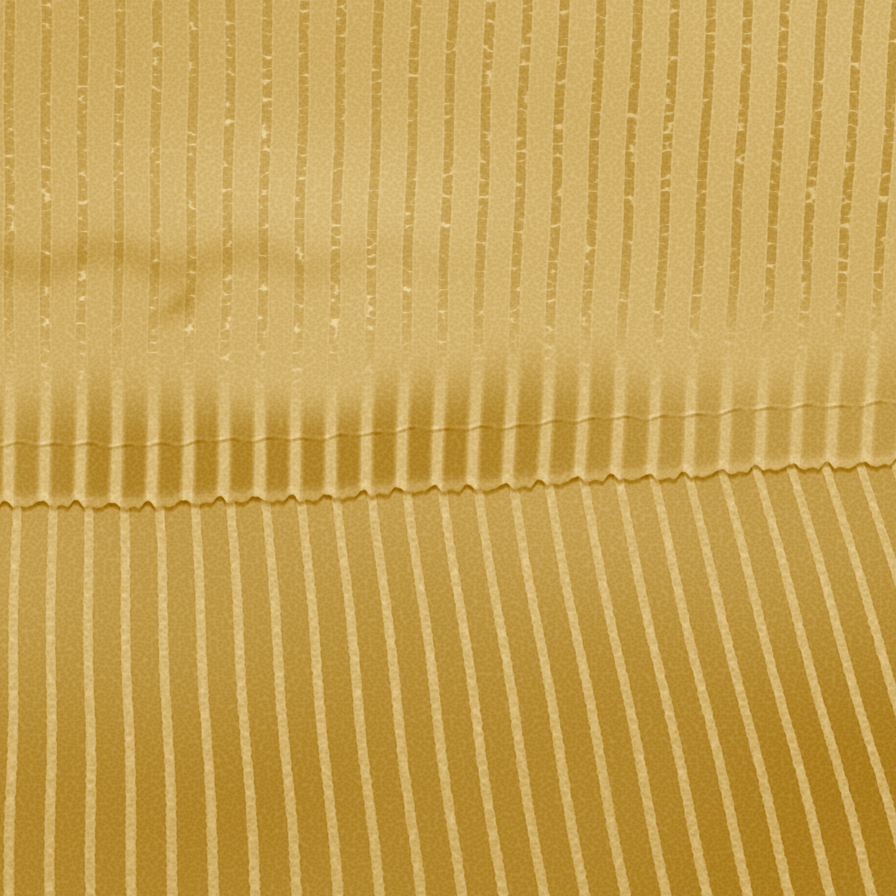
This texture is drawn by a three.js fragment shader. Its source:

```glsl
varying vec2 vUv;

vec2 hash2(vec2 p) {
  return fract(sin(vec2(dot(p, vec2(127.1, 311.7)), dot(p, vec2(269.5, 183.3)))) * 4375.85);
}

// Distance to the nearest scattered cell point
float cellular(vec2 p) {
  vec2 cell = floor(p), f = fract(p);
  float nearest = 2.0;
  for (int j = -1; j <= 1; j++) {
    for (int i = -1; i <= 1; i++) {
      vec2 o = vec2(float(i), float(j));
      nearest = min(nearest, length(o + hash2(cell + o) - f));
    }
  }
  return nearest;
}

float waves(vec2 p) {
  return (sin(p.x + 1.7 * sin(p.y * 0.8)) + 0.6 * sin(p.y * 1.9 + p.x * 0.7)
    + 0.4 * sin(p.x * 2.7 - p.y * 1.3 + 2.0)) * 0.5;
}

float blob(vec2 p, vec2 center, vec2 size) {
  vec2 d = (p - center) / size;
  return exp(-dot(d, d));
}

// Distance from the nearest stripe centre, in stripe periods
float stripeDistance(float u) {
  return abs(fract(u + 0.5) - 0.5);
}

vec3 goldRamp(float tone) {
  return mix(vec3(0.66, 0.48, 0.10), vec3(0.90, 0.80, 0.57), tone);
}

// Light satin panel, gathered into dark pleats above the hem
float upperPanel(vec2 p, float u, float height, float crimp) {
  float d = stripeDistance(u);
  float id = floor(u);
  float rnd = hash2(vec2(id, 4.0)).x;
  float groove = 1.0 - smoothstep(0.10, 0.16, d + 0.03 * (crimp - 0.5));

  float satin = 0.70 + 0.04 * waves(p * vec2(7.0, 9.0));
  satin -= 0.12 * blob(p, vec2(0.0, 1.0), vec2(0.4, 0.25));
  satin += 0.10 * blob(p, vec2(0.35, 0.79), vec2(0.25, 0.07));
  satin -= 0.22 * blob(p + vec2(0.0, 0.01 * sin(p.x * 40.0)), vec2(0.15, 0.71), vec2(0.28, 0.022));
  satin -= 0.30 * blob(p + vec2(0.0, -0.6 * (p.x - 0.2)), vec2(0.2, 0.66), vec2(0.022, 0.014));

  // Pleat shadows fade upward and toward the right
  float reach = 0.14 + 0.035 * rnd + 0.02 * sin(p.x * 13.0);
  float pleat = 1.0 - smoothstep(0.055, reach, height);
  pleat *= mix(0.95, 0.50, smoothstep(0.48, 0.85, p.x)) * mix(0.78, 1.0, smoothstep(0.0, 0.14, p.x));
  pleat *= smoothstep(0.08, 0.28, d) * mix(0.55, 1.0, smoothstep(0.0, 0.022, height));
  satin = mix(satin, 0.10, pleat);

  // Grooves are bright near the hem and dark, crimped above
  float gather = 1.0 - smoothstep(0.09, 0.22, height);
  float depth = mix(0.18, 0.36, smoothstep(0.1, 0.9, p.x)) * mix(0.55, 1.0, smoothstep(0.6, 0.8, p.y));
  float grooveTone = satin - depth + 0.5 * smoothstep(0.55, 0.9, crimp) - 0.10 * (0.5 - crimp);
  grooveTone = mix(grooveTone, 0.80 + 0.15 * (crimp - 0.5), gather);
  float tone = mix(satin, grooveTone, groove);
  float rim = smoothstep(0.11, 0.15, d) * (1.0 - smoothstep(0.16, 0.21, d));
  return tone + 0.09 * rim * (1.0 - gather);
}

// Darker panel with pale lines that fan out downward
float lowerPanel(vec2 p, float drop, float crimp) {
  float s = (0.427 - p.y) / 0.427;
  float u = (p.x - 0.018 + 0.008 * s) / (0.040 + 0.0059 * s);
  u += 0.025 * sin(p.y * 24.0 + p.x * 9.0);
  float d = stripeDistance(u);
  float line = 1.0 - smoothstep(0.095, 0.155, d + 0.05 * (crimp - 0.5));
  float cloth = mix(0.46, 0.17, smoothstep(0.0, 0.36, drop));
  cloth += 0.045 * waves(p * vec2(8.0, 11.0) + 3.0);
  cloth -= 0.12 * blob(p, vec2(1.0, 0.08), vec2(0.3, 0.3));
  cloth -= 0.07 * (1.0 - smoothstep(0.13, 0.19, d)) * (1.0 - line);
  float lineTone = mix(0.80, 0.66, smoothstep(0.1, 0.4, drop)) + 0.30 * (crimp - 0.45);
  return mix(cloth, lineTone, line);
}

void main() {
  vec2 p = vUv;
  float bend = p.x - 0.2;
  float hem = 0.435 + 0.031 * (bend + sqrt(bend * bend + 0.01)) + 0.0015 * sin(p.x * 31.0);
  float u = (p.x - 0.0104) / (0.0399 + 0.0028 * (p.y - 0.505));
  u += 0.02 * sin(p.y * 30.0 + p.x * 11.0);
  float notch = 1.0 - smoothstep(0.04, 0.26, stripeDistance(u + 0.1));
  float edge = hem - 0.002 + 0.006 * notch + 0.001 * sin(p.x * 390.0);
  float crimp = cellular(p * vec2(75.0, 155.0));

  float upper = upperPanel(p, u, p.y - hem, crimp);
  float lower = lowerPanel(p, hem - p.y, crimp);

  // Stitch line with a pale lip and brighter crossings
  float stitch = p.y - hem - 0.066 - 0.0015 * sin(u * 6.283) - 0.001 * sin(p.x * 85.0);
  float thread = 1.0 - smoothstep(0.0008, 0.0028, abs(stitch));
  upper -= thread * (0.20 + 0.16 * sin(u * 6.283 + 1.0));
  upper += 0.20 * (1.0 - smoothstep(0.001, 0.003, abs(stitch - 0.0035))) * (0.5 + 0.5 * notch);

  // Shadow cast under the scalloped hem
  float below = edge - p.y;
  lower -= (0.50 + 0.25 * notch) * (1.0 - smoothstep(0.002, 0.0075, below));
  upper += 0.14 * (1.0 - smoothstep(0.002, 0.007, abs(below + 0.006)));
  float tone = mix(upper, lower, smoothstep(-0.0012, 0.0012, below));

  // Woven grain
  tone += 0.24 * (cellular(p * vec2(230.0, 250.0)) - 0.45);
  tone += 0.025 * sin(p.x * 610.0 + 2.0 * sin(p.y * 190.0)) * sin(p.y * 540.0);
  gl_FragColor = vec4(goldRamp(clamp(tone, -0.5, 1.1)), 1.0);
}
```
